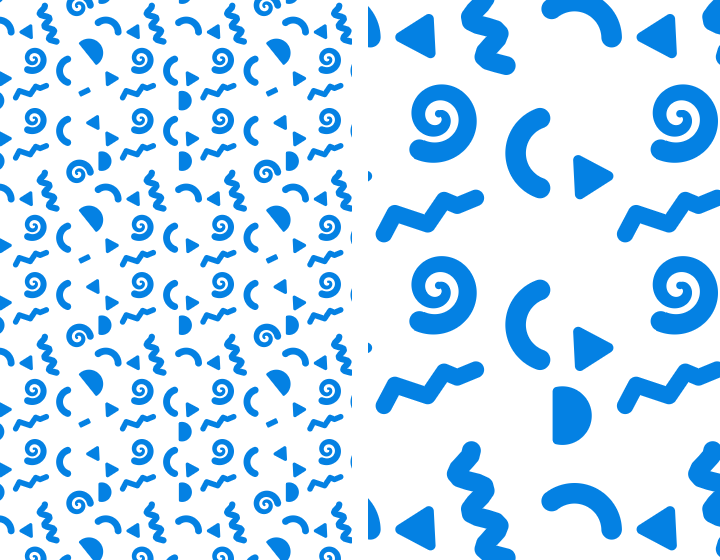
Left: the whole. Right: its middle third, enlarged.
A WebGL 2 fragment shader for this pattern:

```glsl
#version 300 es
precision highp float;
// Blue confetti on white: spirals, squiggles, zigzags, arcs, triangles and half discs.
// Two bands of distance-function shapes wrap across and repeat down, with
// slightly uneven row spacing and one half disc missing in odd rows.
#define HEIGHT 768.0
#define PERIOD vec2(257.0, 228.0)
#define TWIN_GAP 146.7
#define ARC_WIDTH 4.7
#define SQUIGGLE_WIDTH 4.3
#define ZIGZAG_WIDTH 3.8
#define INK vec3(0.015, 0.506, 0.892)
#define PAPER vec3(1.0)
uniform vec2 u_resolution;
out vec4 outColor;

const float TAU = 6.2831853;
const vec2 ZIGZAG[6] = vec2[6](vec2(-21.5, 8.5), vec2(-16.5, -1.0), vec2(-1.5, 4.0),
                               vec2(6.0, -7.0), vec2(12.0, -4.5), vec2(20.5, -8.0));

// Position relative to a centre, wrapped across the tile
vec2 place(vec2 p, float x, float y) {
  vec2 q = p - vec2(x, y);
  q.x -= PERIOD.x * floor(q.x / PERIOD.x + 0.5);
  return q;
}

vec2 polar(float angle) { return vec2(cos(angle), sin(angle)); }

float segment(vec2 p, vec2 a, vec2 b) {
  vec2 pa = p - a, ba = b - a;
  return length(pa - ba * clamp(dot(pa, ba) / dot(ba, ba), 0.0, 1.0));
}

// Tapering stroke that winds inward from the tail angle
float spiral(vec2 q, float tail) {
  const float turnEnd = 9.6;
  float d = min(length(q - 17.0 * polar(tail)) - 4.6,
                length(q - 1.6 * polar(tail - turnEnd)) - 1.7);
  float t = mod(tail - atan(q.y, q.x), TAU);
  for (int k = 0; k < 2; k++) {
    if (t < turnEnd) d = min(d, abs(length(q) - 17.0 + 1.6 * t) - 4.8 + 0.32 * t);
    t += TAU;
  }
  return d;
}

float arc(vec2 q, float middle, float halfAngle) {
  float a = mod(atan(q.y, q.x) - middle + 0.5 * TAU, TAU) - 0.5 * TAU;
  a = middle + clamp(a, -halfAngle, halfAngle);
  return length(q - 17.0 * polar(a)) - ARC_WIDTH;
}

float triangle(vec2 p) {
  vec2 a = vec2(-8.0, 0.0), b = vec2(5.0, -8.3), c = vec2(5.8, 7.3);
  vec2 ab = b - a, bc = c - b, ca = a - c;
  float edge = min(segment(p, a, b), min(segment(p, b, c), segment(p, c, a)));
  float s1 = ab.x * (p.y - a.y) - ab.y * (p.x - a.x);
  float s2 = bc.x * (p.y - b.y) - bc.y * (p.x - b.x);
  float s3 = ca.x * (p.y - c.y) - ca.y * (p.x - c.x);
  return (min(s1, min(s2, s3)) > 0.0 ? -edge : edge) - 2.3;
}

// Disc cut by a line, with softened corners
float halfDisc(vec2 q, vec2 facing, float radius, float cut) {
  vec2 e = vec2(length(q) - radius, -dot(q, facing) - cut) + 1.5;
  return length(max(e, 0.0)) + min(max(e.x, e.y), 0.0) - 1.5;
}

vec2 squigglePoint(float s) {
  return vec2(6.3 * s + 5.0 * cos(TAU * s), 17.0 * s + 1.3 * (1.0 - cos(TAU * s)));
}

float squiggle(vec2 q) {
  float d = 1e3;
  vec2 a = squigglePoint(0.0);
  for (int i = 1; i <= 24; i++) {
    vec2 b = squigglePoint(2.85 * float(i) / 24.0);
    d = min(d, segment(q, a, b));
    a = b;
  }
  return d - SQUIGGLE_WIDTH;
}

float zigzag(vec2 q) {
  float d = 1e3;
  for (int i = 0; i < 5; i++) d = min(d, segment(q, ZIGZAG[i], ZIGZAG[i + 1]));
  return d - ZIGZAG_WIDTH;
}

float chip(vec2 q) {
  vec2 axis = polar(-0.45);
  vec2 e = abs(vec2(dot(q, axis), dot(q, vec2(-axis.y, axis.x)))) - vec2(6.3, 2.0);
  return length(max(e, 0.0)) + min(max(e.x, e.y), 0.0) - 1.8;
}

void main() {
  float unit = HEIGHT / u_resolution.y;
  vec2 p = vec2(gl_FragCoord.x, u_resolution.y - gl_FragCoord.y) * unit;

  // Upper and lower bands of each row, with uneven spacing
  float n = floor(p.y / PERIOD.y), m = floor((p.y - 140.0) / PERIOD.y);
  vec2 a = p - vec2(0.0, PERIOD.y * n + (n == 1.0 ? 1.0 : n == 2.0 ? -2.0 : 0.0));
  vec2 b = p - vec2(0.0, PERIOD.y * m + (m == 1.0 ? -3.0 : m == 2.0 ? -2.0 : m < 0.0 ? -1.0 : 0.0));

  // Single shapes
  float d = halfDisc(place(a, 122.0, 72.5), vec2(0.78, -0.626), 19.5, 3.0);
  d = min(d, chip(place(a, 116.0, 126.0)));
  if (mod(n, 2.0) < 0.5) d = min(d, halfDisc(place(a, 249.5, 138.0), vec2(1.0, 0.0), 13.4, 4.5));
  d = min(d, triangle(place(b, 128.5, 168.5)));
  d = min(d, spiral(place(b, 107.0, 238.0), -0.1));

  // Shapes that come in twos
  for (int i = 0; i < 2; i++) {
    float s = float(i) * TWIN_GAP, r = float(i) * (PERIOD.x - TWIN_GAP);
    d = min(d, squiggle(place(a, 56.5 + s, 8.0)));
    d = min(d, triangle(place(a, 37.0 + s, 44.0)));
    d = min(d, arc(place(a, 145.0 + r, 44.5), -1.13, 1.1));
    d = min(d, halfDisc(place(b, 139.5 + r, 221.0), vec2(1.0, 0.0), 13.4, 4.5));
    for (int j = 0; j < 2; j++) {
      vec2 g = j == 0 ? a : b - vec2(0.0, 82.5);
      d = min(d, spiral(place(g, 46.0 + s, 80.5), 2.08));
      d = min(d, arc(place(g, 98.7 + s, 97.0), 0.5 * TAU, 1.22));
      d = min(d, zigzag(place(g, 43.0 + s, 125.5)));
      d = min(d, triangle(-place(g, 152.5 + r, 107.5)));
    }
  }

  outColor = vec4(mix(PAPER, INK, clamp(0.5 - d / unit, 0.0, 1.0)), 1.0);
}
```
